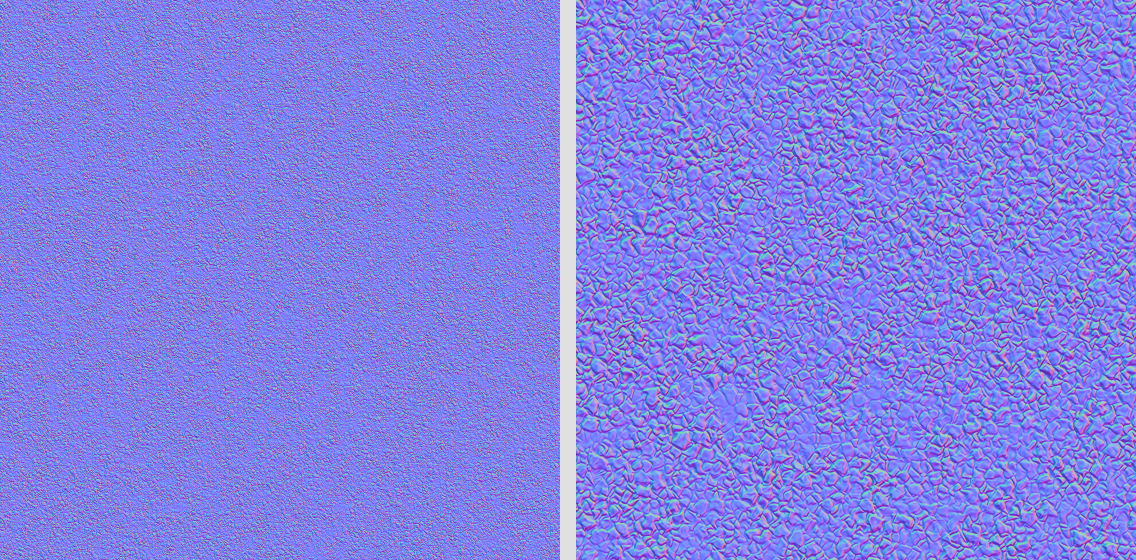
Left, the full canvas; right, a detail of the centre.
This texture map is drawn by a Shadertoy shader. Its source:

```glsl
// Tangent-space normal map of fine stucco: small flat grains, broken crevices, scattered larger grains.

#define COARSE 122.0     // large grains across the canvas
#define FINE 225.0       // small grains across the canvas
#define GRAIN_H 0.42     // grain height, in grain widths
#define BEVEL 0.46       // width of the sloping grain rim
#define FACET 0.24       // random tilt of the grain tops
#define WARP 0.0034      // wobble of the grain outlines
#define GRIT 0.26        // strength of the finest roughness
#define PATCH_MIX 0.30   // contrast of broad rough and smooth patches
#define CLUSTER_MIX 1.1  // contrast of small rough and smooth clusters
#define CONTRAST 0.76    // strength of the sideways components
#define STEP 0.0009      // slope sampling distance
#define AA 2             // samples per pixel side

// Integer hash giving two values in 0..1
vec2 hash2(vec2 cell, uint seed) {
    uvec2 v = uvec2(ivec2(cell)) + uvec2(seed * 747u, seed * 391u);
    v = v * 1664525u + 1013904223u;
    v.x += v.y * 1664525u;
    v.y += v.x * 1664525u;
    v ^= v >> 16u;
    v.x += v.y * 1664525u;
    v.y += v.x * 1664525u;
    v ^= v >> 16u;
    return vec2(v & 65535u) / 65535.0;
}

float cornerGradient(vec2 cell, vec2 offset, vec2 f, uint seed) {
    float angle = 6.28318 * hash2(cell + offset, seed).x;
    return dot(vec2(cos(angle), sin(angle)), f - offset);
}

// Gradient noise, about -0.7..0.7
float gradientNoise(vec2 p, uint seed) {
    vec2 cell = floor(p), f = p - cell;
    vec2 u = f * f * f * (f * (f * 6.0 - 15.0) + 10.0);
    return mix(mix(cornerGradient(cell, vec2(0, 0), f, seed),
                   cornerGradient(cell, vec2(1, 0), f, seed), u.x),
               mix(cornerGradient(cell, vec2(0, 1), f, seed),
                   cornerGradient(cell, vec2(1, 1), f, seed), u.x), u.y);
}

// Cellular grains with bevelled rims and tilted tops, in grain widths
float grains(vec2 p, uint seed) {
    vec2 cell = floor(p), f = p - cell;
    vec2 nearId = vec2(0), nearOffset = vec2(0);
    float d1 = 9.0, d2 = 9.0;
    for (int j = -1; j <= 1; j++)
    for (int i = -1; i <= 1; i++) {
        vec2 g = vec2(i, j);
        vec2 r = g + hash2(cell + g, seed) - f;
        float d = length(r);
        if (d < d1) {
            d2 = d1;
            d1 = d;
            nearId = cell + g;
            nearOffset = r;
        } else {
            d2 = min(d2, d);
        }
    }
    vec2 tilt = hash2(nearId, seed + 11u) - 0.5;
    float level = 0.25 + 0.75 * hash2(nearId, seed + 23u).x;
    float rim = smoothstep(0.0, BEVEL, d2 - d1);
    return rim * (GRAIN_H * level + FACET * dot(tilt, nearOffset));
}

// Surface height in canvas units
float height(vec2 p) {
    vec2 wobble = vec2(gradientNoise(p * 170.0, 1u), gradientNoise(p * 170.0, 2u));
    vec2 q = p + WARP * wobble;
    float large = grains(q * COARSE, 3u) / COARSE;
    float small = grains(q * FINE, 5u) / FINE;
    float grit = gradientNoise(p * 290.0, 7u) / 290.0;
    return max(large, small + 0.0006) + 0.3 * small + GRIT * grit;
}

vec3 surfaceNormal(vec2 p, float roughness) {
    float h = height(p);
    vec2 slope = vec2(h - height(p + vec2(STEP, 0)),
                      h - height(p + vec2(0, STEP))) / STEP;
    slope = clamp(slope * roughness, -2.0, 2.0);
    slope.x += 0.15 * (slope.x * slope.x - 0.1);   // steeper right-facing rims
    slope.y += 0.015;
    return normalize(vec3(slope, 1.0));
}

void mainImage(out vec4 fragColor, in vec2 fragCoord) {
    float unit = 1.0 / min(iResolution.x, iResolution.y);
    vec2 centre = fragCoord * unit;
    float patches = gradientNoise(centre * 6.0, 31u)
                  + 0.6 * gradientNoise(centre * 18.0, 37u);
    float clusters = gradientNoise(centre * 48.0, 41u);
    float roughness = max(0.25, 1.0 + PATCH_MIX * patches + CLUSTER_MIX * clusters);

    // Average the normals over the pixel to smooth the edges
    vec3 normal = vec3(0);
    for (int j = 0; j < AA; j++)
    for (int i = 0; i < AA; i++) {
        vec2 jitter = (vec2(i, j) + 0.5) / float(AA) - 0.5;
        normal += surfaceNormal(centre + jitter * unit, roughness);
    }
    normal /= float(AA * AA);
    normal.xy *= CONTRAST;

    fragColor = vec4(0.5 + 0.5 * normal, 1.0);
}
```
